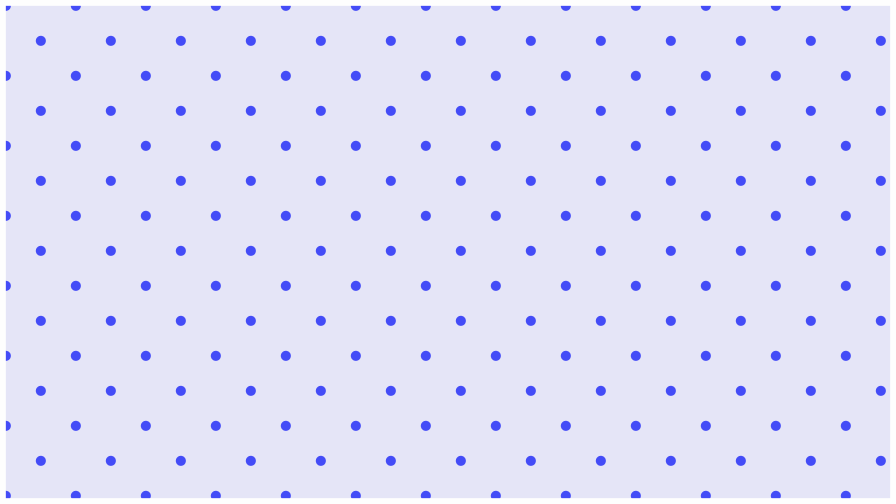
Write a Shadertoy shader that draws this pattern.

```glsl
// Staggered polka dots on a pale lavender panel with a thin white margin.
// Two square lattices, offset by half a period, hang from the panel's top-left
// corner; distance functions give the dots and the panel their smooth edges.

// Lengths are fractions of the canvas height.
const float PERIOD     = 60.0 / 432.0;
const float DOT_RADIUS = 4.3 / 432.0;
const float MARGIN     = 5.0 / 432.0;

const vec3 MARGIN_COLOR = vec3(0.995);
const vec3 PANEL_COLOR  = vec3(0.898, 0.898, 0.969);
const vec3 DOT_COLOR    = vec3(0.267, 0.298, 0.969);

// Distance to the nearest point of a square lattice through the origin.
float latticeDistance(vec2 p) {
    return length(p - PERIOD * round(p / PERIOD));
}

float boxDistance(vec2 p, vec2 halfSize) {
    vec2 q = abs(p) - halfSize;
    return length(max(q, 0.0)) + min(max(q.x, q.y), 0.0);
}

// Antialiased fill of a signed distance, one pixel wide.
float coverage(float dist, float pixel) {
    return clamp(0.5 - dist / pixel, 0.0, 1.0);
}

void mainImage(out vec4 fragColor, in vec2 fragCoord) {
    float pixel = 1.0 / iResolution.y;
    vec2 canvas = iResolution.xy * pixel;
    vec2 p = fragCoord * pixel;

    // Dots, measured from the top-left panel corner
    vec2 fromCorner = p - vec2(MARGIN, canvas.y - MARGIN);
    float dots = min(latticeDistance(fromCorner),
                     latticeDistance(fromCorner - 0.5 * PERIOD)) - DOT_RADIUS;

    // Panel, clipping the dots at its border
    float panel = boxDistance(p - 0.5 * canvas, 0.5 * canvas - MARGIN);

    vec3 color = mix(PANEL_COLOR, DOT_COLOR, coverage(dots, pixel));
    color = mix(MARGIN_COLOR, color, coverage(panel, pixel));
    fragColor = vec4(color, 1.0);
}
```
